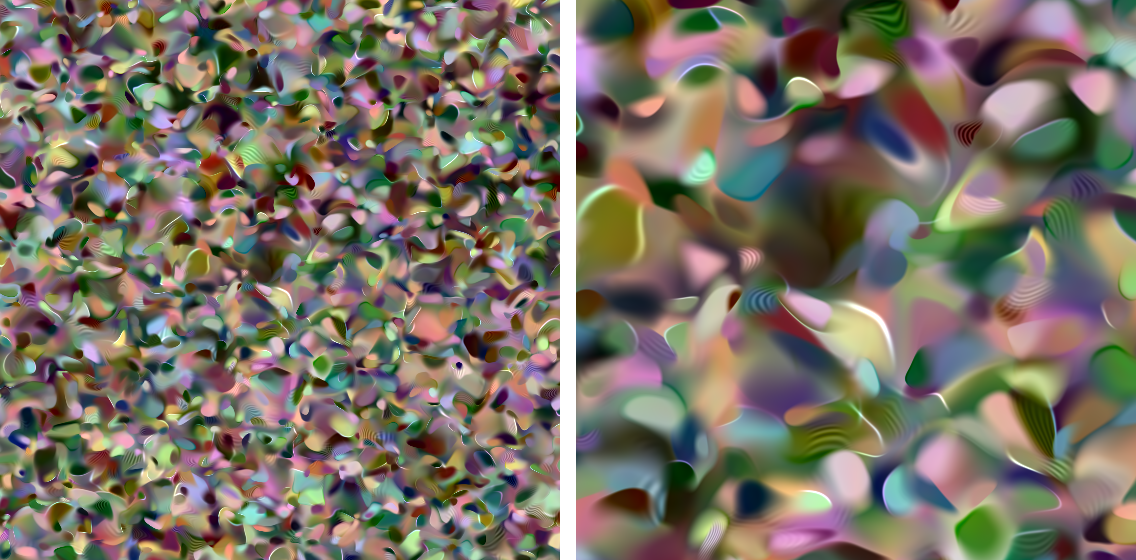
Left: the whole. Right: its middle third, enlarged.
A Shadertoy shader for this texture:

```glsl
// A dense, iridescent mosaic of curved petals, crisp on one side and melting away on the other.
// Layers of jittered cells are painted over a cloudy ground, in a domain bent by gradient noise;
// some petals carry a thin glint along the crisp rim or a patch of fine ripples.

vec3 hash3(vec3 p) {
    p = fract(p * vec3(0.1031, 0.1030, 0.0973));
    p += dot(p, p.yxz + 33.33);
    return fract((p.xxy + p.yxx) * p.zyx);
}

float gradientNoise(vec2 p, float seed) {
    vec2 cell = floor(p), f = p - cell;
    vec2 u = f * f * f * (f * (f * 6.0 - 15.0) + 10.0);
    vec4 corner;
    for (int k = 0; k < 4; k++) {
        vec2 o = vec2(k & 1, k >> 1);
        float a = 6.2832 * hash3(vec3(cell + o + 50.0, seed)).x;
        corner[k] = dot(vec2(cos(a), sin(a)), f - o);
    }
    return mix(mix(corner.x, corner.y, u.x), mix(corner.z, corner.w, u.x), u.y);
}

vec3 noise3(vec2 p, float seed) {
    return vec3(gradientNoise(p, seed), gradientNoise(p, seed + 7.0), gradientNoise(p, seed + 13.0));
}

// Muted warm grey, spread widely in lightness and moderately in hue
vec3 petalColor(vec3 tint, float light) {
    vec3 chroma = tint - dot(tint, vec3(0.333));
    return vec3(0.47, 0.435, 0.385) + 0.85 * (light - 0.5) + chroma * vec3(0.48, 0.36, 0.48);
}

// Paints one petal over the colour below; p is relative to its centre, in cells
vec3 paintPetal(vec3 below, vec2 p, vec3 id, float grain) {
    vec3 shape = hash3(id + 11.3), tint = hash3(id + 23.7), trait = hash3(id + 41.9);
    float angle = 6.2832 * shape.x;
    float radius = mix(0.42, 0.82, shape.y);
    vec2 d = mat2(cos(angle), sin(angle), -sin(angle), cos(angle)) * p / radius;
    d.y += (shape.z - 0.5) * d.x * d.x;
    d.y *= mix(1.0, 2.1, trait.x * trait.x);
    float r = length(d);
    if (r > 1.1) return below;

    // The rim goes from crisp to fully faded across the petal
    float fade = smoothstep(-0.9, 0.35, d.y + 0.3 * d.x);
    float cover = 1.0 - smoothstep(1.0 - mix(mix(0.1, 0.5, trait.y), 1.0, fade), 1.0, r);

    // Shading along the petal, then ripples inside a soft patch
    vec3 color = petalColor(tint, trait.z) + 0.13 * d.x * (tint.zxy - 0.3);
    float patchy = smoothstep(0.72, 0.95, shape.z) * smoothstep(0.0, 0.3, grain);
    color += 0.13 * patchy * sin(42.0 * radius * (d.y + 0.35 * d.x * d.x));
    vec3 result = mix(below, color, 0.94 * cover);

    // Bright or dark glint, strongest in the middle of the crisp rim
    float rim = exp(-pow((r - 0.88) / 0.07, 2.0)) * pow(1.0 - fade, 2.0);
    float strength = smoothstep(0.5, 1.0, tint.y) * smoothstep(0.9, 0.2, abs(d.x));
    vec3 glint = trait.x > 0.5 ? 0.25 + 0.5 * tint.zxy : -0.4 + 0.35 * tint;
    return result + rim * strength * glint;
}

void mainImage(out vec4 fragColor, in vec2 fragCoord) {
    vec2 uv = fragCoord / iResolution.y;

    // Bend the plane so that the petals curl and pinch
    vec2 bend = noise3(uv * 17.0, 3.0).xy;
    vec2 p = uv + 0.022 * bend + 0.007 * noise3(uv * 38.0 + bend, 31.0).xy;
    float grain = gradientNoise(uv * 30.0, 61.0);

    // Cloudy ground
    vec3 cloud = noise3(p * 20.0, 83.0);
    vec3 color = petalColor(0.5 + cloud, 0.5 + 0.6 * cloud.x);

    // Petals, from broad to small and ever sparser
    for (int layer = 0; layer < 5; layer++) {
        float level = float(layer);
        vec2 q = p * vec2(0.92, 1.08) * (15.0 + 6.0 * level) + 3.7 * level;
        vec2 cell = floor(q);
        for (int k = 0; k < 9; k++) {
            vec2 c = cell + vec2(k % 3 - 1, k / 3 - 1);
            vec3 id = vec3(c + 20.0, 17.0 * level + 5.0);
            vec3 place = hash3(id);
            if (place.z > 1.0 - 0.17 * level) continue;
            color = paintPetal(color, q - c - mix(vec2(0.15), vec2(0.85), place.xy), id, grain);
        }
    }

    // Small drifting tints and a faint overall mottling
    color += 0.07 * noise3(p * 55.0, 101.0) + 0.05 * gradientNoise(p * 9.0, 127.0);
    fragColor = vec4(clamp(color, 0.0, 1.0), 1.0);
}
```
